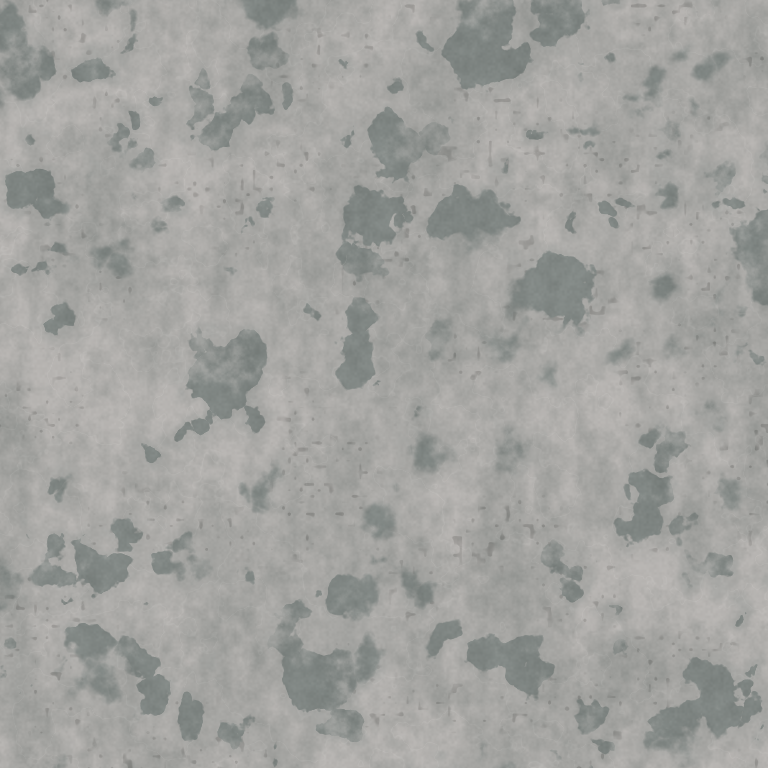
A Shadertoy shader for this texture:

```glsl
vec2 hash22(vec2 p) {
    vec3 q = fract(p.xyx * vec3(0.1031, 0.1030, 0.0973));
    q += dot(q, q.yzx + 33.33);
    return fract((q.xx + q.yz) * q.zy);
}

float noise(vec2 p) {
    vec2 i = floor(p), f = fract(p);
    f = f * f * (3.0 - 2.0 * f);
    return mix(mix(hash22(i).x, hash22(i + vec2(1, 0)).x, f.x),
               mix(hash22(i + vec2(0, 1)).x, hash22(i + vec2(1, 1)).x, f.x), f.y);
}

float fbm(vec2 p) {
    float sum = 0.0, weight = 0.533;
    for (int i = 0; i < 4; i++) {
        sum += weight * noise(p);
        p = p * 2.03 + 17.3;
        weight *= 0.5;
    }
    return sum;
}

// Distance to scattered stains, each a cluster of three round lobes
float stains(vec2 p, float cells, float chance, float size) {
    float d = 1.0;
    vec2 home = floor(p * cells);
    for (int y = -1; y <= 1; y++)
    for (int x = -1; x <= 1; x++) {
        vec2 id = home + vec2(x, y);
        vec2 pick = hash22(id + cells * 7.0);
        if (pick.x > chance) continue;
        vec2 centre = (id + 0.15 + 0.7 * hash22(id + cells * 13.0)) / cells;
        float radius = size * mix(0.5, 1.0, pick.y);
        for (int lobe = 0; lobe < 3; lobe++) {
            vec2 seed = id + cells * 19.0 + float(lobe) * 31.0;
            vec2 offset = (hash22(seed) - 0.5) * radius * vec2(1.7, 2.1);
            float lobeRadius = radius * mix(0.45, 0.8, hash22(seed + 5.0).x);
            d = min(d, length(p - centre - offset) - lobeRadius);
        }
    }
    return d;
}

void mainImage(out vec4 fragColor, in vec2 fragCoord) {
    vec2 p = fragCoord / iResolution.y;

    // Pale concrete: clouds, vertical streaks and fine grain
    float clouds = fbm(p * 9.0 + 3.0);
    float streaks = fbm(p * vec2(42.0, 8.0) + 40.0);
    float grain = fbm(p * 65.0 + 80.0);
    float tone = 0.64 + 1.1 * (clouds - 0.5) + 0.8 * (streaks - 0.5) + 0.9 * (grain - 0.5);
    vec3 concrete = mix(vec3(0.585, 0.592, 0.58), vec3(0.716, 0.706, 0.695), clamp(tone, 0.0, 1.0));

    // Thin pale scratches and clustered dark pits
    float vein = abs(fbm(p * 22.0 + 150.0) - 0.5);
    concrete += 0.018 * (1.0 - smoothstep(0.0, 0.02, vein));
    float pits = smoothstep(0.78, 0.95, noise(p * 130.0 + 9.0)) * smoothstep(0.45, 0.75, noise(p * 13.0 + 60.0));
    concrete -= 0.09 * pits;

    // Ragged stain outline
    vec2 warp = vec2(fbm(p * 20.0 + 200.0), fbm(p * 20.0 + 260.0)) - 0.5;
    vec2 q = p + 0.055 * warp;
    float d = stains(q, 5.0, 0.62, 0.066);
    d = min(d, stains(q, 10.0, 0.52, 0.023));
    d = min(d, stains(q, 21.0, 0.2, 0.008));
    d += 0.03 * (fbm(p * 45.0 + 300.0) - 0.5);

    // Crisp edges in places, soft and worn ones elsewhere
    float blur = mix(0.002, 0.012, smoothstep(0.45, 0.8, noise(p * 8.0 + 90.0)));
    float cover = 1.0 - smoothstep(-blur, blur, d);
    float wear = smoothstep(0.5, 0.85, 0.55 * noise(p * 11.0 + 120.0) + 0.45 * grain);
    cover *= 1.0 - 0.6 * wear;
    float halo = (1.0 - smoothstep(0.0, 0.025, d)) * smoothstep(0.4, 0.7, clouds * 0.5 + grain * 0.5);
    cover = max(cover, 0.35 * halo);

    vec3 stainColor = vec3(0.497, 0.522, 0.511) + 0.07 * (grain - 0.5) + 0.05 * (streaks - 0.5);
    vec3 color = mix(concrete, stainColor, cover);
    color += 0.025 * (noise(p * 300.0) - 0.5);
    fragColor = vec4(color, 1.0);
}
```
